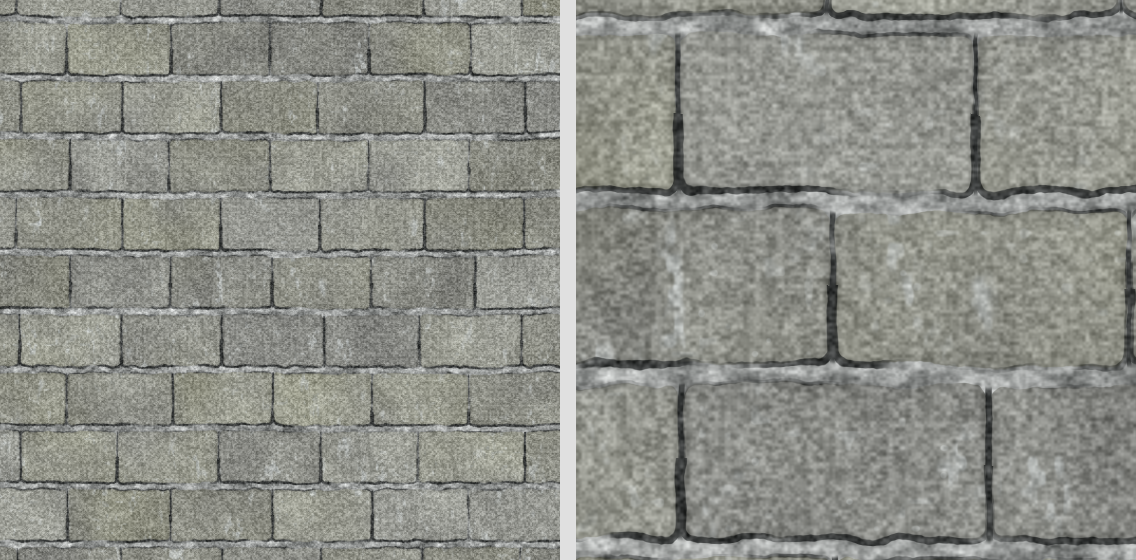
Left: the whole. Right: its middle third, enlarged.
A Shadertoy shader for this texture:

```glsl
#define ROWS 9.6
#define BLOCK_WIDTH 0.1797
#define FIRST_BED 0.0273
#define BED_HALF 0.0062
#define HEAD_HALF 0.0014
#define CORNER 0.007
#define RAGGED 0.0075
#define GRAIN 0.34
#define BLOCK_DARK vec3(0.465, 0.468, 0.455)
#define BLOCK_LIGHT vec3(0.645, 0.652, 0.625)
#define MORTAR vec3(0.615, 0.625, 0.62)
#define CRACK vec3(0.17, 0.18, 0.18)

float hash(vec2 p) {
    return fract(sin(dot(p, vec2(127.1, 311.7))) * 43758.5453);
}

float noise(vec2 p) {
    vec2 cell = floor(p), f = fract(p);
    f = f * f * (3.0 - 2.0 * f);
    return mix(mix(hash(cell), hash(cell + vec2(1, 0)), f.x),
               mix(hash(cell + vec2(0, 1)), hash(cell + vec2(1, 1)), f.x), f.y);
}

float fbm(vec2 p) {
    float sum = 0.0, gain = 0.533;
    for (int i = 0; i < 4; i++) {
        sum += gain * noise(p);
        p = p * 2.03 + 17.3;
        gain *= 0.5;
    }
    return sum;
}

// Soft line around zero distance
float line(float dist, float halfWidth, float aa) {
    return 1.0 - smoothstep(halfWidth - aa, halfWidth + aa, abs(dist));
}

void mainImage(out vec4 fragColor, in vec2 fragCoord) {
    vec2 uv = fragCoord / iResolution.xy;
    float aa = 0.8 / iResolution.y;

    // Uneven edges and gently wandering courses
    vec2 rough = vec2(fbm(uv * 55.0), fbm(uv * 55.0 + 70.0)) - 0.5;
    vec2 p = uv + rough * vec2(0.4, 1.0) * RAGGED;
    p.y += (noise(uv * vec2(7.0, 3.0)) - 0.5) * 0.004;

    // Running bond: alternate courses shift by half a block
    float y = (p.y - FIRST_BED) * ROWS;
    float row = floor(y), height = fract(y);
    float shift = mod(row, 2.0) < 0.5 ? 0.1237 : 0.0339;
    float x = (p.x - shift) / BLOCK_WIDTH;
    float joint = floor(x + 0.5);
    float jointSeed = hash(vec2(joint, row) + 31.0);
    float offset = x - joint - (jointSeed - 0.5) * 0.07;
    vec2 block = vec2(joint + step(0.0, offset), row);

    // Distances to the joints and to the rounded block outline
    float headDist = offset * BLOCK_WIDTH;
    float bedDist = (0.5 - abs(height - 0.5)) / ROWS;
    vec2 inner = vec2(abs(headDist) - HEAD_HALF, bedDist - BED_HALF);
    float inset = CORNER - length(max(CORNER - inner, 0.0));

    // Block face: own tone, blotches, and a hint of warm or cool
    float seed = hash(block + 5.0);
    float blotch = fbm(uv * 16.0 + seed * 40.0);
    float tone = 0.1 + 0.5 * seed + 0.9 * (blotch - 0.3);
    vec3 face = mix(BLOCK_DARK, BLOCK_LIGHT, tone);
    float warmth = hash(block + 19.0) * fbm(uv * 9.0 + 8.0);
    face += vec3(0.012, 0.01, -0.05) * warmth;

    // Pale vertical smears and scattered chips
    float smear = smoothstep(0.6, 0.8, fbm(uv * vec2(48.0, 22.0) + seed * 30.0));
    smear *= smoothstep(0.35, 0.7, noise(uv * vec2(190.0, 110.0)));
    float chip = smoothstep(0.8, 0.93, noise(uv * 125.0 + 9.0))
               * smoothstep(0.45, 0.65, blotch);
    face = mix(face, vec3(0.77, 0.79, 0.79), 0.6 * smear + 0.35 * chip);

    // Lumpy mortar in the bed joints
    float lumps = fbm(uv * vec2(65.0, 120.0) + 4.0);
    vec3 mortar = MORTAR + (lumps - 0.5) * 0.55;
    mortar += (noise(uv * vec2(13.0, 28.0) + 2.0) - 0.5) * 0.12;
    vec3 color = mix(mortar, face, smoothstep(-aa, aa, inset));

    // Shadowed cracks: strong under each block, broken above it
    float gap = fbm(uv * vec2(24.0, 40.0) + 50.0);
    float under = 1.0 - step(0.5, height);
    float strength = mix(0.75 * smoothstep(0.42, 0.7, gap),
                         smoothstep(0.25, 0.55, gap), under);
    float bedCrack = line(inset + 0.0005, 0.0012 + 0.0014 * gap * under, aa) * strength;
    float headWidth = HEAD_HALF * (0.55 + 0.9 * jointSeed);
    float headCrack = line(headDist, headWidth, aa)
                    * smoothstep(-0.002, 0.002, inner.y)
                    * smoothstep(0.2, 0.5, gap + 0.2 * jointSeed);
    color = mix(color, CRACK, 0.78 * max(bedCrack, headCrack));

    // Soft grime beside the joints
    float grime = 1.0 - smoothstep(0.0, CORNER * 0.8, abs(inset));
    color *= 1.0 - 0.13 * grime * gap * 1.6;

    // Coarse and fine aggregate grain
    float grain = 0.6 * noise(uv * 290.0) + 0.4 * noise(uv * 530.0 + 33.0) - 0.5;
    color += grain * GRAIN;
    fragColor = vec4(clamp(color, 0.0, 1.0), 1.0);
}
```
